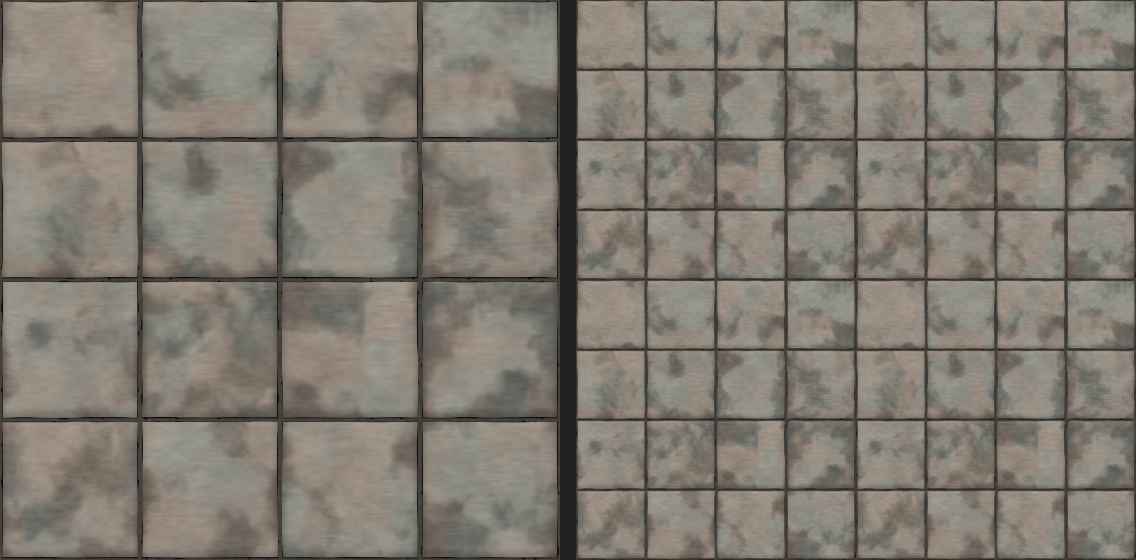
Left: one tile. Right: repeated 2 by 2.
Reproduce this texture procedurally as a WebGL 2 fragment shader.

```glsl
#version 300 es
precision highp float;
// Worn grey stone tiles, four by four, with dark grout and shadowed gaps.

uniform vec2 u_resolution;
out vec4 outColor;

const float TILES = 4.0;
const vec3 STONE = vec3(0.578, 0.556, 0.520);
const vec3 GROUT = vec3(0.265, 0.250, 0.235);
const vec3 GAP = vec3(0.050, 0.045, 0.040);
const vec3 WARM = vec3(0.022, -0.004, -0.014);
const vec3 COOL = vec3(-0.014, 0.006, 0.006);

// Integer hash of a lattice cell, 0 to 1
float hash(vec2 cell, uint seed) {
  uvec3 v = uvec3(uvec2(cell), seed) * 1664525u + 12345u;
  v.x += v.y * v.z;
  v.y += v.z * v.x;
  v.z += v.x * v.y;
  v ^= v >> 16u;
  v.x += v.y * v.z;
  v.y += v.z * v.x;
  return float((v.x ^ v.y) >> 8u) / 16777216.0;
}

// Value noise that wraps after a whole number of cells
float noise(vec2 uv, vec2 cells, uint seed) {
  vec2 p = uv * cells;
  vec2 i = floor(p);
  vec2 f = p - i;
  f = f * f * f * (f * (f * 6.0 - 15.0) + 10.0);
  vec2 a = mod(i, cells);
  vec2 b = mod(i + 1.0, cells);
  return mix(mix(hash(a, seed), hash(vec2(b.x, a.y), seed), f.x),
             mix(hash(vec2(a.x, b.y), seed), hash(b, seed), f.x), f.y);
}

float fbm(vec2 uv, vec2 cells, uint seed) {
  float sum = 0.0;
  float weight = 0.5;
  for (uint k = 0u; k < 4u; k++) {
    sum += weight * noise(uv, cells, seed + k);
    cells *= 2.0;
    weight *= 0.5;
  }
  return sum / 0.9375;
}

// Uneven offset along one side of a tile
float wobble(float along, float cells, uint seed) {
  return noise(vec2(along, 0.0), vec2(cells, 1.0), seed);
}

// Cloudy stone surface of one tile; local runs 0 to 1 inside it
vec3 stone(vec2 uv, vec2 local, uint seed) {
  vec2 shift = vec2(hash(vec2(1.0), seed), hash(vec2(2.0), seed));
  vec2 warp = vec2(fbm(local + shift, vec2(3.0), seed + 10u),
                   fbm(local + shift, vec2(3.0), seed + 20u)) - 0.5;
  vec2 p = local + shift + 0.22 * warp;

  // Dark stains gather toward the sides and the foot of the tile
  vec2 side = abs(local - 0.5) * 2.0;
  float rim = max(pow(side.x, 5.0), pow(1.0 - local.y, 6.0));
  float cloud = fbm(p, vec2(4.0), seed + 30u);
  float stain = smoothstep(0.48, 0.86, fbm(p, vec2(3.0), seed + 40u) + 0.16 * rim);
  float tone = 1.0 + 0.20 * (cloud - 0.5) - 0.30 * stain;

  // Brushed streaks and fine grain
  float streak = noise(uv, vec2(36.0, 256.0), 5u) - 0.5;
  float worn = smoothstep(0.45, 0.75, fbm(p, vec2(4.0), seed + 50u));
  float grain = fbm(uv, vec2(64.0, 128.0), 9u) - 0.5;
  tone += (0.025 + 0.055 * worn) * streak + 0.10 * grain;

  // Soft rounded rim, lit along the top
  float sides = smoothstep(0.0, 0.07, min(local.x, 1.0 - local.x));
  float foot = smoothstep(0.0, 0.10, local.y);
  tone *= mix(0.84, 1.0, sides) * mix(0.80, 1.0, foot);
  tone += 0.04 * smoothstep(0.90, 0.98, local.y);

  float hue = fbm(p, vec2(3.0), seed + 60u);
  vec3 tint = mix(COOL, WARM, smoothstep(0.3, 0.7, hue));
  return STONE * tone + tint;
}

void main() {
  vec2 uv = gl_FragCoord.xy / u_resolution;
  vec2 cell = floor(uv * TILES);
  vec2 local = fract(uv * TILES);
  vec2 soft = 0.6 * TILES / u_resolution;
  uint seed = uint(cell.x + TILES * cell.y) * 100u + 17u;

  // Wavering tile edges: left and foot, then right and top
  vec2 low = vec2(0.0135 + 0.009 * wobble(local.y, 5.0, seed + 70u),
                  0.0150 + 0.007 * wobble(local.x, 6.0, seed + 71u));
  vec2 high = vec2(0.0135 + 0.009 * wobble(local.y, 5.0, seed + 72u),
                   0.0110 + 0.006 * wobble(local.x, 7.0, seed + 73u));
  vec2 inside = smoothstep(-soft, soft, local - low)
              * smoothstep(-soft, soft, 1.0 - local - high);
  float tile = inside.x * inside.y;

  // Straight grout, nicked here and there by the gap
  vec2 nick = vec2(wobble(local.y, 23.0, seed + 74u), wobble(local.x, 23.0, seed + 75u));
  vec2 width = vec2(0.0155, 0.0120) - 0.007 * smoothstep(0.88, 0.96, nick);
  vec2 toGrid = min(local, 1.0 - local);
  vec2 band = 1.0 - smoothstep(-soft, soft, toGrid - width);
  float grout = max(band.x, band.y);
  float grit = fbm(uv, vec2(128.0), 3u) - 0.5;

  vec3 color = mix(GAP, GROUT * (1.0 + 0.25 * grit), grout);
  color = mix(color, stone(uv, local, seed), tile);
  outColor = vec4(color, 1.0);
}
```
